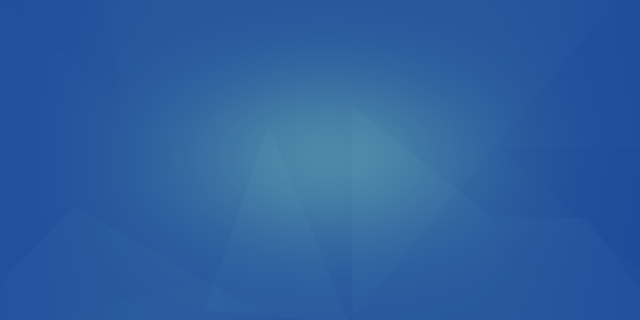
Write a Shadertoy shader that draws this background.

```glsl
// Signed distance to the line a-b, positive on its right side
float side(vec2 p, vec2 a, vec2 b) {
    vec2 d = normalize(b - a);
    return dot(p - a, vec2(d.y, -d.x));
}

// Smooth coverage of a signed distance, positive inside
float cover(float dist) {
    float edge = 1.0 / iResolution.y;
    return smoothstep(-edge, edge, dist);
}

// Triangle with corners in clockwise order
float facet(vec2 p, vec2 a, vec2 b, vec2 c) {
    return cover(min(side(p, a, b), min(side(p, b, c), side(p, c, a))));
}

void mainImage(out vec4 fragColor, in vec2 fragCoord) {
    // Canvas space: x from 0 to 2, y from 0 to 1
    vec2 p = fragCoord / iResolution.xy * vec2(2.0, 1.0);

    // Blue field, deeper towards the left and right
    float sides = smoothstep(0.45, 1.05, abs(p.x - 1.0));
    vec3 color = mix(vec3(0.150, 0.340, 0.615), vec3(0.131, 0.314, 0.612), sides);

    // Wide elliptical teal glow
    vec2 q = (p - vec2(1.02, 0.51)) / vec2(1.7, 1.0);
    float glow = exp(-dot(q, q) / 0.073);
    color += vec3(0.150, 0.195, 0.043) * glow;

    // Faint folded planes: positive is lighter, negative is darker
    float shade = 0.0;

    // Central peak and the sail to its right
    shade += 1.1 * facet(p, vec2(0.839, 0.608), vec2(1.092, -0.01), vec2(0.64, 0.03));
    float sail = min(side(p, vec2(1.102, 0.0), vec2(1.102, 0.668)),
                     side(p, vec2(1.102, 0.668), vec2(1.536, 0.323)));
    sail = min(sail, side(p, vec2(1.536, 0.323), vec2(1.635, 0.0)));
    shade += 1.2 * cover(sail);

    // Lower right slab
    float slab = min(side(p, vec2(1.536, 0.323), vec2(1.836, 0.318)),
                     side(p, vec2(1.836, 0.318), vec2(2.0, 0.09)));
    slab = min(slab, side(p, vec2(1.635, 0.0), vec2(1.536, 0.323)));
    shade += 1.1 * cover(slab);

    // Lower left slopes
    float slope = min(side(p, vec2(0.0, 0.115), vec2(0.234, 0.354)),
                      side(p, vec2(0.234, 0.354), vec2(0.68, 0.10)));
    shade += 0.9 * cover(slope);
    shade += 0.4 * cover(min(side(p, vec2(0.195, 0.01), vec2(0.672, 0.128)),
                             side(p, vec2(0.672, 0.128), vec2(0.71, 0.0))));

    // Dark wedge on the right and dark upper corners
    shade -= 0.5 * cover(min(side(p, vec2(1.56, 0.537), vec2(2.0, 0.537)),
                             side(p, vec2(1.72, 0.396), vec2(1.56, 0.537))));
    shade -= 0.7 * cover(side(p, vec2(1.927, 1.0), vec2(1.797, 0.844))
                         * -1.0);
    shade -= 0.4 * facet(p, vec2(-0.01, 1.01), vec2(0.325, 1.01), vec2(0.378, 0.674));

    color += shade * vec3(0.011, 0.014, 0.006);
    fragColor = vec4(color, 1.0);
}
```
